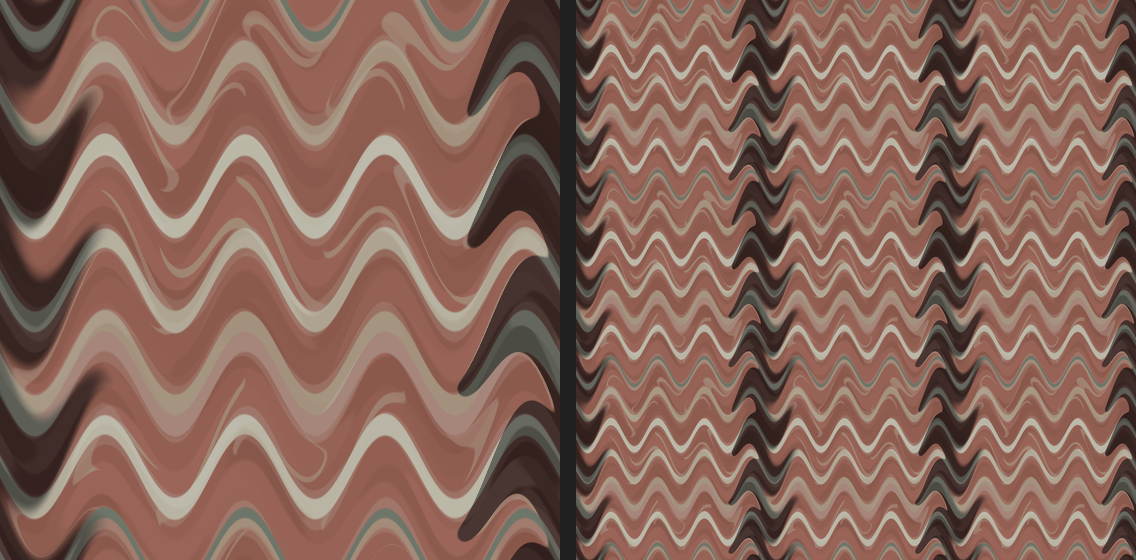
Left, the tile; right, the same tile 3 across and 3 down.
Reproduce this pattern procedurally as a Shadertoy shader.

```glsl
// Marbled zigzag cloth: six pale bands on terracotta, crossed by one dark umber column.
// A sine bends the height, a second sine on that bent height bends the width;
// bands, streaks and tone patches are then drawn flat in the bent coordinates.

#define WAVES 4.0        // wave periods along each axis
#define AMPLITUDE 0.075  // wave height
#define BANDS 6.0        // pale bands from bottom to top
#define BAND_HALF 0.0185 // half thickness of a band
#define HALO 0.022       // widest rose fringe beside a band
#define STREAKS 7        // thin combed streaks across
#define DARK_HALF 0.098  // half width of the dark column
#define SOFT 0.0025      // edge softness
#define PATCHES vec2(6.0, 18.0) // tone patches across and down

const float TAU = 6.2831853;
const vec3 PALE = vec3(0.74, 0.73, 0.67);
const vec3 TAN = vec3(0.64, 0.57, 0.49);
const vec3 ROSE = vec3(0.63, 0.48, 0.43);
const vec3 SAGE = vec3(0.43, 0.46, 0.41);

vec2 hash2(vec2 p) {
    vec3 q = fract(vec3(p.xyx) * vec3(0.1031, 0.1030, 0.0973));
    q += dot(q, q.yzx + 33.33);
    return fract((q.xx + q.yz) * q.zy);
}

float wrapCentred(float x) { return fract(x + 0.5) - 0.5; }

float inside(float dist) { return 1.0 - smoothstep(-SOFT, SOFT, dist); }

// Wrapping cellular noise: nearly flat tone per cell, with smoothed borders
float patchTone(vec2 p) {
    p *= PATCHES;
    vec2 cell = floor(p);
    float sum = 0.0, total = 0.0;
    for (int y = -1; y <= 1; y++)
    for (int x = -1; x <= 1; x++) {
        vec2 id = cell + vec2(x, y);
        vec2 key = mod(id, PATCHES);
        vec2 offset = id + 0.15 + 0.7 * hash2(key + 3.0) - p;
        float weight = exp(-30.0 * dot(offset, offset));
        sum += weight * hash2(key + 41.0).x;
        total += weight;
    }
    return sum / max(total, 1e-20);
}

// Tapering threads that run along the bent vertical
float streakMask(vec2 p) {
    float mask = 0.0;
    for (int i = 0; i < STREAKS; i++) {
        vec2 h = hash2(vec2(float(i) + 7.0, 19.0));
        float centre = (float(i) + 0.25 + 0.5 * h.x) / float(STREAKS);
        centre += 0.01 * sin(TAU * (2.0 * p.y + h.y));
        float swell = sin(TAU * (3.0 * p.y + h.x)) + 0.7 * sin(TAU * (5.0 * p.y + h.y));
        float width = (0.006 + 0.013 * h.y) * swell;
        mask = max(mask, inside(abs(wrapCentred(p.x - centre)) - width) * step(0.0, swell));
    }
    return mask;
}

void mainImage(out vec4 fragColor, in vec2 fragCoord) {
    vec2 p = fragCoord / iResolution.xy;

    // Bend height first, then width by the bent height
    p.y += AMPLITUDE * sin(TAU * WAVES * p.x);
    p.x -= AMPLITUDE * cos(TAU * WAVES * p.y);
    float tone = patchTone(p);

    // Nearest band, counted upward
    float row = floor(p.y * BANDS + 0.5);
    float d = p.y - row / BANDS;
    int band = int(mod(row, BANDS));
    float paleness[6] = float[6](0.1, 0.85, 0.1, 0.6, 1.0, 0.15);
    float halfWidth = band == 2 ? BAND_HALF * 2.0 : BAND_HALF;
    halfWidth += 0.0015 * sin(TAU * (3.0 * p.x + float(band) / BANDS));
    float line = inside(abs(d) - halfWidth);

    // Band colour: two bands change tint across their middle
    vec3 upper = mix(TAN, PALE, clamp(paleness[band] + 0.5 * (tone - 0.5), 0.0, 1.0));
    vec3 lower = upper;
    if (band == 0) { upper = SAGE; lower = mix(ROSE, TAN, tone); }
    if (band == 2) lower = ROSE + vec3(0.02, 0.04, 0.05);
    vec3 bandColor = mix(lower, upper, smoothstep(-SOFT, SOFT, d));

    // Rose fringe of uneven width on both sides
    float phase = float(band) * 0.37 + (d > 0.0 ? 0.4 : 0.0);
    float fringe = HALO * (0.45 + 0.35 * sin(TAU * (3.0 * p.x + phase))
                                + 0.2 * sin(TAU * (7.0 * p.x - phase)));
    float halo = inside(abs(d) - halfWidth - max(fringe, 0.0));

    // Terracotta ground, fringe, streaks, bands
    vec3 color = mix(vec3(0.53, 0.34, 0.29), vec3(0.61, 0.40, 0.35), tone);
    color = mix(color, ROSE, halo * (0.4 + 0.5 * tone));
    color = mix(color, mix(ROSE, TAN, tone), 0.8 * streakMask(p));
    color = mix(color, bandColor, line);

    // Dark column: crisp left edge, smoky right edge
    float across = wrapCentred(p.x) + 0.008 * sin(TAU * 3.0 * p.y) + 0.005 * sin(TAU * 11.0 * p.y);
    float column = smoothstep(-DARK_HALF - SOFT, -DARK_HALF + SOFT, across)
                 * (1.0 - smoothstep(DARK_HALF * 0.7, DARK_HALF * 1.25, across));
    vec3 umber = mix(vec3(0.19, 0.12, 0.11), vec3(0.32, 0.24, 0.22),
                     clamp(0.75 * tone + 0.35 * halo, 0.0, 1.0));
    umber = mix(umber, mix(vec3(0.29, 0.29, 0.26), vec3(0.45, 0.46, 0.42), tone), line);
    color = mix(color, umber, column);

    fragColor = vec4(color, 1.0);
}
```
